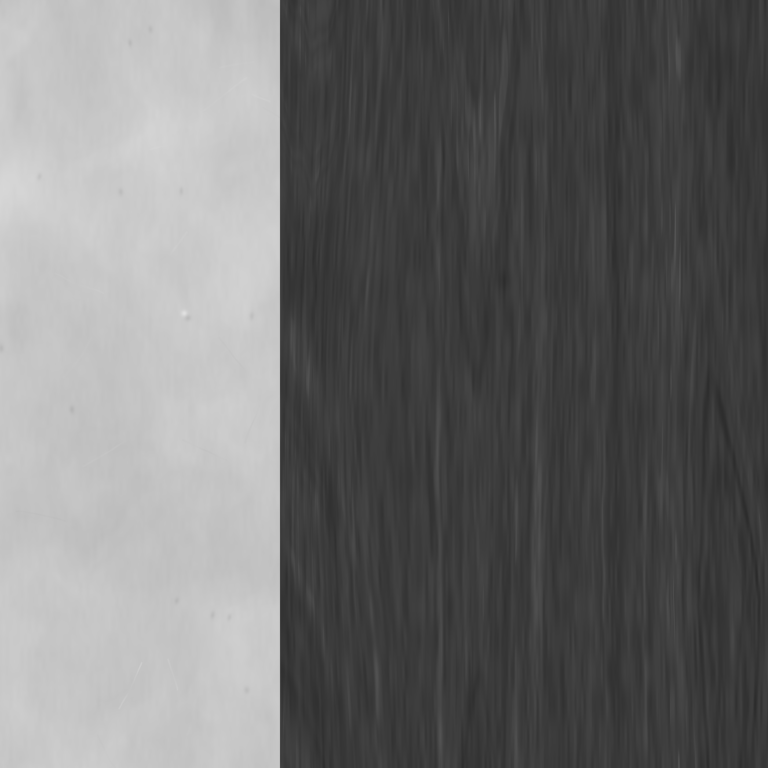
Give the GLSL for this texture, as a three.js fragment shader.

```glsl
// Pale clouded concrete beside a panel of dark vertical-grain wood.
#define SPLIT 0.3646
#define CONCRETE_TONE 0.775
#define WOOD_TONE 0.229
#define RING_CONTRAST 0.085
#define PORE_CONTRAST 0.075
#define CLOUD_CONTRAST 0.095
#define SCRATCHES 18
#define PITS 12

varying vec2 vUv;

float hash(vec2 p) {
  vec3 q = fract(vec3(p.xyx) * 0.1031);
  q += dot(q, q.yzx + 33.33);
  return fract((q.x + q.y) * q.z);
}

float noise(vec2 p) {
  vec2 i = floor(p), f = fract(p);
  f = f * f * (3.0 - 2.0 * f);
  return mix(mix(hash(i), hash(i + vec2(1.0, 0.0)), f.x),
             mix(hash(i + vec2(0.0, 1.0)), hash(i + 1.0), f.x), f.y);
}

float fbm(vec2 p) {
  float sum = 0.0, amp = 0.5;
  for (int i = 0; i < 5; i++) {
    sum += amp * noise(p);
    p = p * 2.03 + 17.3;
    amp *= 0.5;
  }
  return sum;
}

// Soft elliptical spot
float spot(vec2 p, vec2 center, vec2 radius) {
  vec2 d = (p - center) / radius;
  return exp(-dot(d, d));
}

float segment(vec2 p, vec2 a, vec2 b) {
  vec2 ab = b - a;
  return length(p - a - ab * clamp(dot(p - a, ab) / dot(ab, ab), 0.0, 1.0));
}

// p.y runs downward in both materials
float concrete(vec2 p) {
  float tone = CONCRETE_TONE;
  vec2 warp = vec2(fbm(p * 7.0), fbm(p * 7.0 + 40.0)) - 0.5;
  tone += CLOUD_CONTRAST * (fbm(p * vec2(9.0, 7.0) + warp * 1.5) - 0.48);
  tone += 0.04 * (noise(p * vec2(38.0, 9.0)) - 0.5) * noise(p * 6.0);
  tone += 0.012 * (noise(p * vec2(210.0, 60.0)) - 0.5);
  vec2 q = p + warp * 0.1;
  tone += 0.035 * spot(q, vec2(0.19, 0.17), vec2(0.09, 0.05));
  tone += 0.035 * spot(q, vec2(0.0, 0.28), vec2(0.07, 0.04));
  tone += 0.02 * spot(q, vec2(0.26, 0.40), vec2(0.12, 0.09));
  tone -= 0.035 * spot(q, vec2(0.24, 0.85), vec2(0.05, 0.08));
  tone -= 0.02 * spot(q, vec2(0.09, 0.69), vec2(0.10, 0.05));
  tone -= 0.02 * spot(q, vec2(0.2, 0.0), vec2(0.2, 0.08));
  for (int i = 0; i < SCRATCHES; i++) {
    float k = float(i);
    vec2 a = vec2(hash(vec2(k, 3.0)) * SPLIT, hash(vec2(k, 8.0)));
    float angle = (hash(vec2(k, 5.0)) - 0.5) * 2.6;
    vec2 b = a + vec2(cos(angle), sin(angle)) * (0.02 + 0.05 * hash(vec2(k, 6.0)));
    float line = 1.0 - smoothstep(0.0, 0.0022, segment(p + warp * 0.025, a, b));
    tone += line * (hash(vec2(k, 9.0)) - 0.4) * 0.07 * noise(p * 60.0);
  }
  for (int i = 0; i < PITS; i++) {
    vec2 c = vec2(hash(vec2(float(i), 21.0)) * SPLIT, hash(vec2(float(i), 27.0)));
    tone -= 0.05 * spot(p + warp * 0.03, c, vec2(0.003, 0.005));
  }
  tone += 0.09 * spot(p, vec2(0.240, 0.408), vec2(0.004));
  return tone - 0.06 * spot(p, vec2(0.245, 0.414), vec2(0.004));
}

// Ring tone along a growth coordinate, centred on zero
float rings(float v) {
  return 0.45 * noise(vec2(v * 26.0, 2.5)) + 0.35 * noise(vec2(v * 67.0, 7.5))
       + 0.3 * noise(vec2(v * 150.0, 4.5)) - 0.55;
}

// Height of a nested pointed arch above its axis
float flare(float dx, float slope, float curve) {
  return slope * (sqrt(dx * dx + 0.00002) - 0.0045) + curve * dx * dx;
}

float streak(float x, float center, float width) {
  float d = (x - center) / width;
  return exp(-d * d);
}

float wood(vec2 p) {
  vec2 w = p;
  w.x += 0.010 * (fbm(p * vec2(11.0, 3.0)) - 0.5);
  float bow = streak(p.x, 0.46, 0.07) * streak(p.y, 0.55, 0.35);
  w.x += 0.025 * bow - 0.008 * streak(p.x, 0.70, 0.05) * streak(p.y, 0.3, 0.25);
  float h = p.y + 0.035 * (fbm(p * vec2(24.0, 9.0)) - 0.5);
  float tone = rings(w.x);

  // Wavy chevrons, upper left
  float dx = w.x - 0.418;
  float v = h + flare(dx, dx < 0.0 ? 1.3 : 2.8, 10.0) + 0.008 * sin(p.x * 260.0);
  float mask = (1.0 - smoothstep(0.26, 0.42, v)) * (1.0 - smoothstep(0.43, 0.46, w.x));
  tone = mix(tone, rings(v * 0.55), mask);
  // Sweeping arcs, lower left
  v = h + 0.13 * log(max(1.0 - (p.x - SPLIT) / 0.092, 0.02));
  mask = smoothstep(0.36, 0.42, v) * (1.0 - smoothstep(0.425, 0.452, p.x));
  tone = mix(tone, rings(v * 0.32 + 2.0) + 0.06, mask);
  // Central downward point
  v = h + flare(w.x - 0.62, 4.0, 80.0);
  tone = mix(tone, rings(v * 0.22 + 5.0) - 0.04, 1.0 - smoothstep(0.47, 0.54, v));
  tone -= 0.22 * streak(v, 0.50, 0.025) * smoothstep(0.2, 0.45, p.y);
  // Low central peak
  v = h - flare(w.x - 0.625, 5.0, 60.0);
  tone = mix(tone, rings(v * 0.25) - 0.14, smoothstep(0.82, 0.88, v));
  // Right cathedral, closing toward the bottom
  dx = w.x - 0.925 - 0.025 * smoothstep(0.4, 0.8, p.y);
  v = h - 1.5 * max(h - 0.78, 0.0) - flare(dx, 5.0, 75.0);
  tone = mix(tone, rings(v * 0.25 + 9.0) + 0.05, smoothstep(0.18, 0.27, v));
  tone += 0.12 * streak(v, 0.34, 0.05) - 0.35 * streak(v, 0.49, 0.025);
  // Upper right point
  v = h + flare(w.x - 0.93, 5.0, 50.0);
  tone = mix(tone, rings(v * 0.25 + 4.0), 1.0 - smoothstep(0.10, 0.22, v));

  // Knot and broad shading
  tone -= 0.3 * spot(p, vec2(0.655, 0.365), vec2(0.011, 0.013));
  tone += 0.22 * spot(p, vec2(0.628, 0.21), vec2(0.018, 0.09));
  tone -= 0.25 * spot(p, vec2(0.405, 0.36), vec2(0.04, 0.06));
  tone -= 0.15 * streak(w.x, 0.455, 0.012);

  // Vertical pores and bright fibres
  float pore = noise(vec2(w.x * 330.0, p.y * 24.0)) * 0.6
             + noise(vec2(w.x * 190.0, p.y * 9.0 + 30.0)) * 0.4;
  float fibre = streak(w.x, 0.498, 0.003) + streak(w.x, 0.573, 0.003)
              + streak(w.x, 0.700, 0.005) + streak(w.x, 0.787, 0.002)
              + streak(w.x, 0.840, 0.003);
  float dash = smoothstep(0.62, 0.9, noise(vec2(w.x * 280.0, p.y * 14.0 + 9.0)));
  return WOOD_TONE + RING_CONTRAST * tone + PORE_CONTRAST * (pore - 0.5)
       + 0.055 * fibre * (0.35 + pore) * noise(vec2(w.x * 60.0, p.y * 6.0))
       + 0.055 * dash * smoothstep(-0.05, 0.35, tone);
}

void main() {
  vec2 p = vec2(vUv.x, 1.0 - vUv.y);
  float side = smoothstep(SPLIT - 0.001, SPLIT + 0.001, p.x);
  gl_FragColor = vec4(vec3(mix(concrete(p), wood(p), side)), 1.0);
}
```
